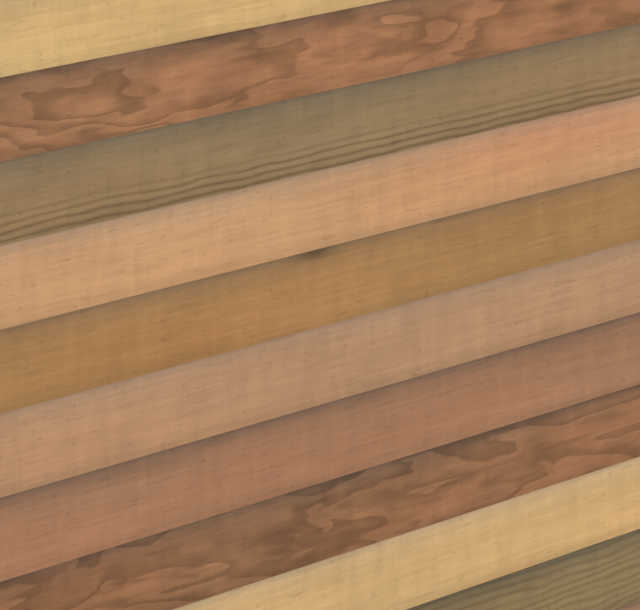
A WebGL 1 fragment shader for this texture:

```glsl
precision highp float;
// Overlapping slanted wooden boards in mixed timbers, fanning slightly to the left.
uniform vec2 u_resolution;

float hash(vec2 p) {
  vec3 q = fract(vec3(p.xyx) * 0.1031);
  q += dot(q, q.yzx + 33.33);
  return fract((q.x + q.y) * q.z);
}

float noise(vec2 p) {
  vec2 i = floor(p), f = fract(p);
  f = f * f * (3.0 - 2.0 * f);
  return mix(mix(hash(i), hash(i + vec2(1.0, 0.0)), f.x),
             mix(hash(i + vec2(0.0, 1.0)), hash(i + 1.0), f.x), f.y);
}

float fbm(vec2 p) {
  float sum = 0.0, amp = 0.5;
  for (int i = 0; i < 4; i++) {
    sum += amp * noise(p);
    p = p * 2.03 + 17.3;
    amp *= 0.5;
  }
  return sum;
}

// Timber colour in rgb, depth of the shadow under the upper board in a
vec4 timber(float id) {
  if (id < -0.5) return vec4(0.82, 0.68, 0.47, 0.10);
  if (id < 0.5) return vec4(0.63, 0.45, 0.32, 0.20);
  if (id < 1.5) return vec4(0.59, 0.49, 0.36, 0.17);
  if (id < 2.5) return vec4(0.77, 0.60, 0.44, 0.06);
  if (id < 3.5) return vec4(0.67, 0.50, 0.325, 0.17);
  if (id < 4.5) return vec4(0.72, 0.55, 0.41, 0.05);
  if (id < 5.5) return vec4(0.66, 0.48, 0.36, 0.22);
  if (id < 6.5) return vec4(0.59, 0.42, 0.30, 0.17);
  if (id < 7.5) return vec4(0.80, 0.65, 0.45, 0.05);
  if (id < 8.5) return vec4(0.57, 0.48, 0.34, 0.20);
  return vec4(0.68, 0.49, 0.35, 0.18);
}

// 1 when id equals the wanted board
float isBoard(float id, float wanted) {
  return 1.0 - step(0.5, abs(id - wanted));
}

// Nested one-sided contours, as in figured wood
float figure(vec2 p) {
  float warp = fbm(p * vec2(5.0, 14.0));
  float ring = fract(6.0 * fbm(p * vec2(4.0, 11.0) + 0.9 * warp));
  return smoothstep(0.0, 0.14, ring) * (1.0 - smoothstep(0.14, 0.75, ring));
}

// Wavy dark growth lines
float growthLines(vec2 p, float t, float swirl) {
  float wave = fbm(p * vec2(5.0, 12.0)) * swirl + noise(p * vec2(30.0, 40.0)) * 1.5;
  return pow(0.5 + 0.5 * sin(t * 62.0 + wave), 2.0);
}

// One board: t runs from 0 at its upper edge to 1 at its lower edge
vec3 board(float id, float t, float along) {
  vec4 wood = timber(id);
  vec2 p = vec2(along, t * 0.128) + vec2(id * 3.7 + 9.0, id * 5.3 + 11.0);
  float figured = isBoard(id, 0.0) + isBoard(id, 6.0);
  float olive = isBoard(id, 1.0) + isBoard(id, 8.0);

  // Fine grain, cross ripple and broad tone shifts
  float grain = fbm(p * vec2(14.0, 190.0)) - 0.47;
  float ripple = fbm(p * vec2(75.0, 16.0)) - 0.47;
  float tone = fbm(p * vec2(3.0, 9.0)) - 0.47;
  vec3 c = wood.rgb * (1.0 + 0.11 * grain + 0.08 * ripple + 0.12 * tone);
  c += vec3(0.03, -0.015, -0.03) * (fbm(p * vec2(2.5, 7.0) + 40.0) - 0.47);

  // Small dark pores
  float pore = smoothstep(0.80, 0.95, noise(p * vec2(90.0, 260.0)));
  c *= 1.0 - 0.05 * pore;

  // Marks of the figured and the olive timber
  float blotch = fbm(p * vec2(14.0, 40.0)) - 0.47;
  c *= 1.0 + figured * (0.22 * blotch + 0.03 - 0.15 * figure(p));
  float lineZone = mix(smoothstep(0.55, 0.85, t + 0.15 * tone), 0.6, isBoard(id, 8.0));
  float swirl = mix(7.0, 24.0, isBoard(id, 8.0));
  c *= 1.0 - olive * lineZone * 0.17 * growthLines(p, t, swirl);

  // Peach flush on the pale pink board
  vec2 flush = (vec2(along, t) - vec2(0.93, 0.28)) / vec2(0.24, 0.45);
  c += isBoard(id, 2.0) * vec3(0.035, -0.015, -0.01) * exp(-dot(flush, flush));

  // Small knot at the upper edge of the golden board
  vec2 knot = (vec2(along, t) - vec2(0.515, 0.05)) / vec2(0.028, 0.09);
  c *= 1.0 - isBoard(id, 3.0) * 0.25 * exp(-dot(knot, knot));

  // Shadow from above, greyed rounded lip, soft lower edge
  c *= 1.0 - wood.a * exp(-t * 5.5) - 0.10 * exp(-t * 30.0);
  c = mix(c, vec3(dot(c, vec3(0.35, 0.45, 0.20))), 0.32 * exp(-t * 7.0));
  return c * (1.0 - 0.06 * smoothstep(0.80, 1.0, t));
}

void main() {
  vec2 uv = gl_FragCoord.xy / u_resolution;
  float aspect = u_resolution.x / u_resolution.y;

  // Board count from the top; boards narrow towards the right
  float width = 0.1378 - 0.0194 * uv.x;
  float k = (1.0 - uv.y - 0.1257 + 0.2077 * uv.x) / width;
  float id = floor(k), t = k - id;

  // Blend across the seam
  float soft = max(0.025, 1.5 / (u_resolution.y * width));
  float along = uv.x * aspect;
  vec3 c = mix(board(id - 1.0, 1.0 + t, along), board(id, t, along), smoothstep(0.0, soft, t));
  gl_FragColor = vec4(c, 1.0);
}
```
